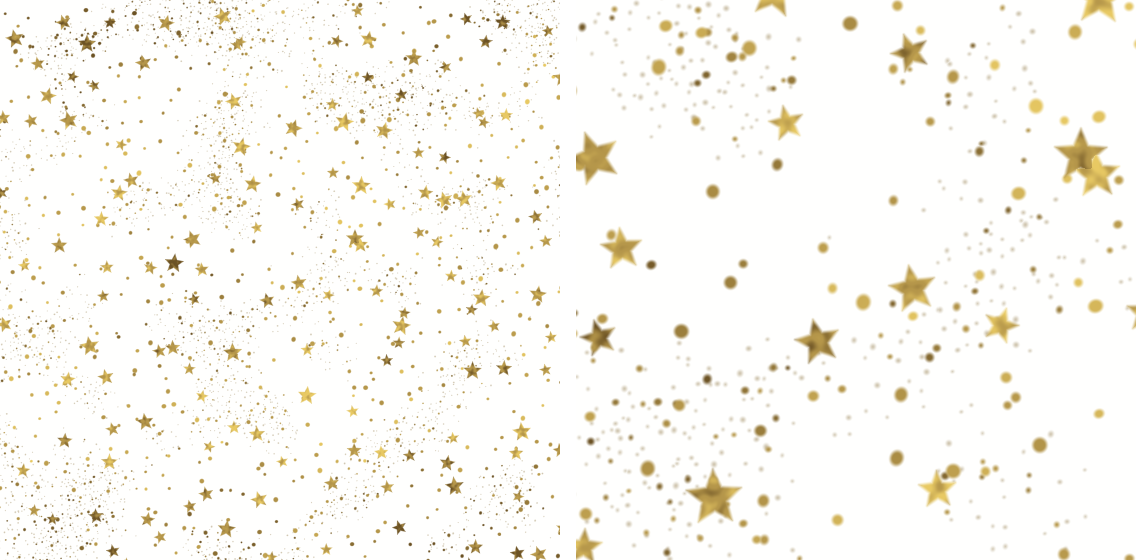
Left: the whole. Right: its middle third, enlarged.
Give the GLSL for this pattern, as a WebGL 1 fragment shader.

```glsl
precision highp float;
// Gold star confetti with round dots, flecks and drifting dust on white.
uniform vec2 u_resolution;

const vec3 PAPER  = vec3(1.0, 1.0, 0.995);
const vec3 BROWN  = vec3(0.42, 0.32, 0.14);
const vec3 GOLD   = vec3(0.71, 0.59, 0.29);
const vec3 BRIGHT = vec3(0.91, 0.79, 0.39);
const vec3 DUST   = vec3(0.62, 0.54, 0.37);

// Cells across the canvas, and the share of cells that hold a grain
const float STAR_CELLS = 14.0;
const float STAR_SHARE = 0.68;
const float DOT_CELLS = 30.0;
const float DOT_SHARE = 0.66;
const float FLECK_CELLS = 64.0;
const float FLECK_SHARE = 0.62;
const float DUST_CELLS = 140.0;
const float DUST_SHARE = 0.52;

// Smallest and largest radius of each kind of grain
const vec2 STAR_RADIUS = vec2(0.0105, 0.0175);
const vec2 DOT_RADIUS = vec2(0.0024, 0.0043);
const vec2 FLECK_RADIUS = vec2(0.0011, 0.0024);
const vec2 DUST_RADIUS = vec2(0.0006, 0.0014);

const float STAR_INNER = 0.46;   // notch depth: inner to outer radius
const float STAR_TILT = 0.7;     // full range of rotation, radians
const float DUST_OPACITY = 0.5;
const float SOFTNESS = 0.0015;   // half width of an edge
const float CLUSTER_SCALE = 7.0;
const float MOTTLE_SCALE = 130.0;

vec3 hash3(vec2 p) {
  vec3 q = fract(p.xyx * vec3(0.1031, 0.1030, 0.0973));
  q += dot(q, q.yxz + 33.33);
  return fract((q.xxy + q.yzz) * q.zyx);
}

float gradientAt(vec2 corner, vec2 offset) {
  float angle = 6.2832 * hash3(corner + 71.0).x;
  return dot(vec2(cos(angle), sin(angle)), offset);
}

float gradientNoise(vec2 p) {
  vec2 i = floor(p), f = p - i;
  vec2 w = f * f * f * (f * (f * 6.0 - 15.0) + 10.0);
  vec2 e = vec2(1.0, 0.0);
  return mix(mix(gradientAt(i, f), gradientAt(i + e, f - e), w.x),
             mix(gradientAt(i + e.yx, f - e.yx), gradientAt(i + 1.0, f - 1.0), w.x), w.y);
}

// Signed distance to a five-pointed star with one tip upward
float starDistance(vec2 p, float radius) {
  vec2 k = vec2(0.80902, -0.58779);
  vec2 m = vec2(-k.x, k.y);
  p.x = abs(p.x);
  p -= 2.0 * max(dot(k, p), 0.0) * k;
  p -= 2.0 * max(dot(m, p), 0.0) * m;
  p = vec2(abs(p.x), p.y - radius);
  vec2 edge = STAR_INNER * vec2(-k.y, k.x) - vec2(0.0, 1.0);
  float h = clamp(dot(p, edge) / dot(edge, edge), 0.0, radius);
  return length(p - edge * h) * sign(p.y * edge.x - p.x * edge.y);
}

vec3 goldTone(float t) {
  return mix(mix(BROWN, GOLD, smoothstep(0.0, 0.5, t)), BRIGHT, smoothstep(0.5, 1.0, t));
}

// Density of the fine grains: drifting clumps, thicker at one corner and the top
float clusterDensity(vec2 p) {
  float clumps = smoothstep(-0.12, 0.42, gradientNoise(p * CLUSTER_SCALE + 3.7));
  float corner = smoothstep(0.22, 0.0, distance(p, vec2(0.06, 0.08)));
  float top = smoothstep(0.2, 0.0, distance(p, vec2(0.47, 0.98)));
  return clumps + 0.6 * max(corner, top);
}

// Coverage and tone of the uppermost grain of a jittered grid: x covers, y is tone
vec2 scatter(vec2 p, float cells, float share, vec2 radii, bool stars, bool clustered, float seed) {
  float soft = max(SOFTNESS, 0.7 / min(u_resolution.x, u_resolution.y));
  vec2 base = floor(p * cells);
  vec2 result = vec2(0.0, 0.5);
  for (int j = -1; j <= 1; j++) {
    for (int i = -1; i <= 1; i++) {
      vec2 cell = base + vec2(float(i), float(j));
      vec3 place = hash3(cell + seed);
      vec3 look = hash3(cell + seed + 191.0);
      vec2 centre = (cell + place.xy) / cells;
      float chance = clustered ? share * clusterDensity(centre) : share;
      if (place.z > chance) continue;
      float radius = mix(radii.x, radii.y, look.x * look.x);
      vec2 q = p - centre;
      float a = (look.z - 0.5) * STAR_TILT;
      q = mat2(cos(a), -sin(a), sin(a), cos(a)) * q;
      float d = stars ? starDistance(q, radius) : length(q * vec2(1.0, 0.85 + 0.3 * look.z)) - radius;
      float cover = 1.0 - smoothstep(-soft, soft, d);
      if (cover > result.x) result = vec2(cover, look.y);
    }
  }
  return result;
}

void main() {
  vec2 p = gl_FragCoord.xy / min(u_resolution.x, u_resolution.y);

  // Foil shading: broad light, darker toward top and bottom, fine mottling
  float rim = smoothstep(0.25, 0.5, abs(p.y - 0.5));
  float light = 0.5 * gradientNoise(p * 3.0) - 0.2 * rim;
  float mottle = 0.55 * gradientNoise(p * MOTTLE_SCALE);

  vec2 dust = scatter(p, DUST_CELLS, DUST_SHARE, DUST_RADIUS, false, true, 13.0);
  vec2 fleck = scatter(p, FLECK_CELLS, FLECK_SHARE, FLECK_RADIUS, false, true, 47.0);
  vec2 dots = scatter(p, DOT_CELLS, DOT_SHARE, DOT_RADIUS, false, false, 89.0);
  vec2 star = scatter(p, STAR_CELLS, STAR_SHARE, STAR_RADIUS, true, false, 137.0);

  vec3 color = mix(PAPER, DUST, dust.x * DUST_OPACITY);
  color = mix(color, goldTone(0.1 + 0.5 * fleck.y + light), fleck.x);
  color = mix(color, goldTone(0.3 + 0.6 * dots.y + light), dots.x);
  color = mix(color, goldTone(0.25 + 0.65 * star.y + light + mottle), star.x);
  gl_FragColor = vec4(color, 1.0);
}
```
